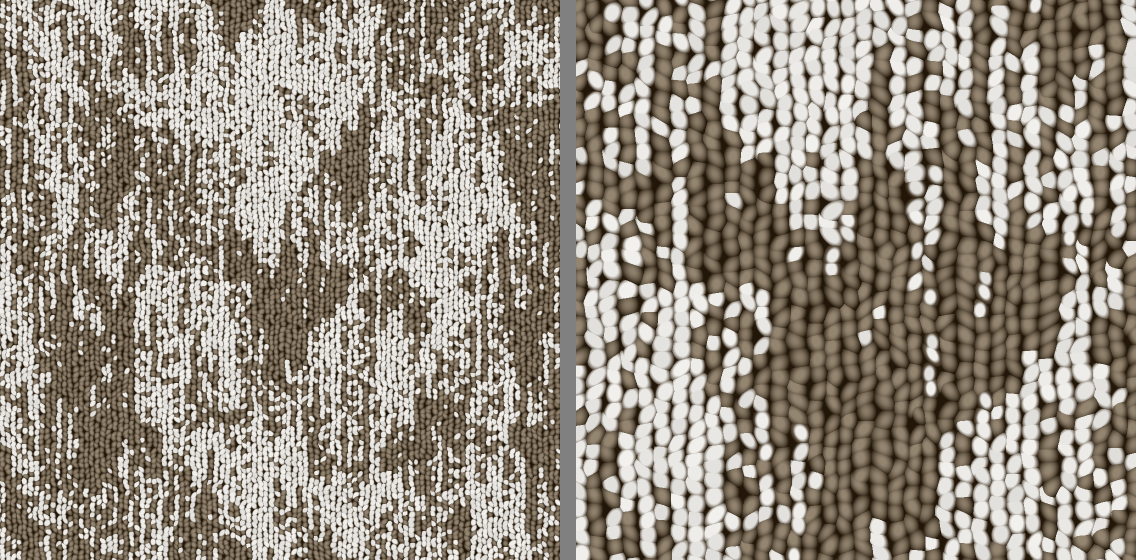
Left: the whole. Right: its middle third, enlarged.
A Shadertoy shader for this texture:

```glsl
// Loop-pile carpet: upright columns of small yarn tufts in brown and white.
// A soft field of noise and slanted, frayed brush strokes sets how likely
// each tuft is white; every tuft is a shaded, slightly bent ellipsoid.

#define COLUMNS 100.0
#define ROWS 110.0
#define TUFT_RADIUS vec2(0.56, 0.84)
#define STROKE_GRID vec2(4.4, 3.6)
#define BASE_WHITE 0.445
#define STREAK 0.60
#define SCATTER 0.48
#define BROWN_DARK vec3(0.13, 0.085, 0.03)
#define BROWN_LIT vec3(0.575, 0.52, 0.44)
#define WHITE_DARK vec3(0.30, 0.25, 0.19)
#define WHITE_LIT vec3(0.95, 0.945, 0.93)

float hash(vec2 p) {
    vec3 q = fract(vec3(p.xyx) * 0.1031);
    q += dot(q, q.yzx + 33.33);
    return fract((q.x + q.y) * q.z);
}

float noise(vec2 p) {
    vec2 i = floor(p), f = fract(p);
    f = f * f * (3.0 - 2.0 * f);
    return mix(mix(hash(i), hash(i + vec2(1, 0)), f.x),
               mix(hash(i + vec2(0, 1)), hash(i + vec2(1, 1)), f.x), f.y);
}

float fbm(vec2 p) {
    float sum = 0.0, amp = 0.55;
    for (int k = 0; k < 3; k++) {
        sum += amp * noise(p);
        p = p * 2.1 + 17.3;
        amp *= 0.5;
    }
    return sum;
}

// Tapered slanted stroke; some are mirrored into a chevron
float stroke(vec2 p, vec2 id, float halfWidth, float halfLength) {
    float side = hash(id + 3.7) < 0.5 ? -1.0 : 1.0;
    if (hash(id + 8.1) > 0.6) p.x = abs(p.x) - 0.06;
    float angle = side * mix(0.4, 0.8, hash(id + 5.3));
    vec2 dir = vec2(sin(angle), cos(angle));
    float along = dot(p, dir) / (halfLength * mix(0.7, 1.25, hash(id + 6.9)));
    float across = abs(p.x * dir.y - p.y * dir.x);
    float width = halfWidth * (1.0 - along * along) * (1.0 + 0.4 * along);
    return smoothstep(0.016, -0.016, across - width);
}

// Large pattern: share of white yarn at a place on the carpet
float whiteShare(vec2 uv) {
    vec2 p = uv;
    p.y += 0.07 * (noise(uv * vec2(60.0, 7.0)) - 0.5);
    p += 0.04 * (vec2(noise(uv * 7.0), noise(uv * 7.0 + 40.0)) - 0.5);
    vec2 cell = floor(p * STROKE_GRID);
    float white = 0.0, brown = 0.0;
    for (int j = -1; j <= 1; j++)
    for (int i = -1; i <= 1; i++) {
        vec2 id = cell + vec2(i, j) + 20.0;
        vec2 spot = vec2(hash(id + 11.0), hash(id + 23.0));
        vec2 d = p - (id - 20.0 + spot) / STROKE_GRID;
        white = max(white, stroke(d, id, 0.035, 0.14));
        spot = vec2(hash(id + 47.0), hash(id + 59.0));
        d = p - (id - 20.0 + spot) / STROKE_GRID;
        brown = max(brown, stroke(d, id + 71.0, 0.044, 0.21));
    }
    float cloud = fbm(p * vec2(6.0, 4.5) + 5.0) - 0.48;
    float share = BASE_WHITE + 0.33 * cloud + 0.32 * white - 0.27 * brown;
    return clamp(share, 0.14, 0.85);
}

// Pile: the highest tuft nearby covers the point, then takes its yarn colour
vec3 pile(vec2 uv) {
    vec2 g = uv * vec2(COLUMNS, ROWS);
    g.x += 0.5 * (noise(g * vec2(0.4, 0.3) + 9.0) - 0.5);
    float top = -9.0;
    vec2 tuft = vec2(0.0), offset = vec2(0.0);
    for (int i = -1; i <= 1; i++) {
        float col = floor(g.x) + float(i) + 10.0;
        float y = g.y + hash(vec2(col, 91.0));
        for (int j = -1; j <= 1; j++) {
            vec2 id = vec2(col, floor(y) + float(j) + 10.0);
            float r2 = hash(id + 137.0), r3 = hash(id + 251.0);
            vec2 d = vec2(g.x, y) - (id - 9.5);
            d -= vec2(0.30, 0.5) * (vec2(r2, r3) - 0.5);
            d.x += (r3 - 0.5) * 0.8 * d.y;
            d /= TUFT_RADIUS;
            float height = 1.0 - dot(d, d) + 0.35 * (r2 - 0.5);
            if (height > top) {
                top = height;
                tuft = id;
                offset = d;
            }
        }
    }
    float r = hash(tuft), tone = hash(tuft + 317.0);
    vec2 center = (tuft - 9.5) / vec2(COLUMNS, ROWS);
    float share = whiteShare(center);
    float streak = noise(vec2(tuft.x, tuft.y * 0.10)) - 0.5;
    float bulge = dot(offset, offset);
    float tilt = 0.12 * (offset.y - offset.x);

    float light = 1.02 - bulge + tilt + 0.24 * (tone - 0.5);
    vec3 color = mix(BROWN_DARK, BROWN_LIT, clamp(light, 0.0, 1.0));
    if (share + STREAK * streak > 0.5 + SCATTER * (r - 0.5)) {
        // White yarn is thinner where it is sparse
        float size = mix(0.74, 0.98, smoothstep(0.2, 0.55, share));
        float rise = 1.0 - bulge / (size * size);
        float glow = clamp((rise + tilt) / 0.62, 0.0, 1.0);
        vec3 white = mix(WHITE_DARK, WHITE_LIT * mix(0.92, 1.0, tone), glow);
        color = mix(color, white, smoothstep(-0.05, 0.12, rise));
    }
    return color;
}

void mainImage(out vec4 fragColor, in vec2 fragCoord) {
    // Four samples per pixel smooth the tuft edges
    vec3 sum = vec3(0.0);
    for (int s = 0; s < 4; s++) {
        vec2 shift = vec2(s % 2, s / 2) * 0.5 - 0.25;
        sum += pile((fragCoord + shift) / iResolution.y);
    }
    fragColor = vec4(sum * 0.25, 1.0);
}
```
